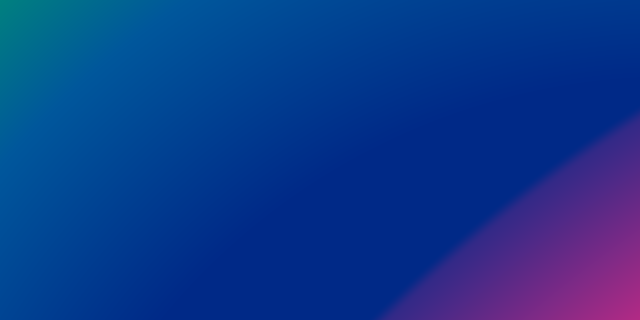
This background is drawn by a Shadertoy shader. Its source:

```glsl
const vec3 DEEP_BLUE = vec3(0.0, 0.16, 0.53);
const vec3 MID_BLUE = vec3(0.0, 0.34, 0.61);
const vec3 TEAL = vec3(0.0, 0.50, 0.50);
const vec3 PURPLE = vec3(0.20, 0.16, 0.53);
const vec3 MAGENTA = vec3(0.70, 0.165, 0.52);

// Linear ramp from 0 at a to 1 at b
float ramp(float a, float b, float x) {
    return clamp((x - a) / (b - a), 0.0, 1.0);
}

// Signed distance to a circle, negative inside
float circle(vec2 p, vec2 center, float radius) {
    return length(p - center) - radius;
}

// Concentric bands from deep blue out to teal
vec3 blueSweep(float d) {
    vec3 color = mix(DEEP_BLUE, MID_BLUE, ramp(0.0, 0.70, d));
    return mix(color, TEAL, ramp(0.70, 1.06, d));
}

// Purple near the rim, magenta deeper inside
vec3 warmGlow(vec3 base, float depth) {
    vec3 glow = mix(PURPLE, MAGENTA, ramp(0.04, 0.55, depth));
    return mix(base, glow, smoothstep(-0.008, 0.045, depth));
}

void mainImage(out vec4 fragColor, in vec2 fragCoord) {
    vec2 uv = fragCoord / iResolution.xy;
    vec2 p = uv * vec2(2.0, 1.0);

    // Cool background
    vec3 color = blueSweep(circle(p, vec2(2.1, -1.3), 2.05));

    // Warm lower right corner
    color = warmGlow(color, -circle(p, vec2(4.67, -3.56), 5.0));

    fragColor = vec4(color, 1.0);
}
```
